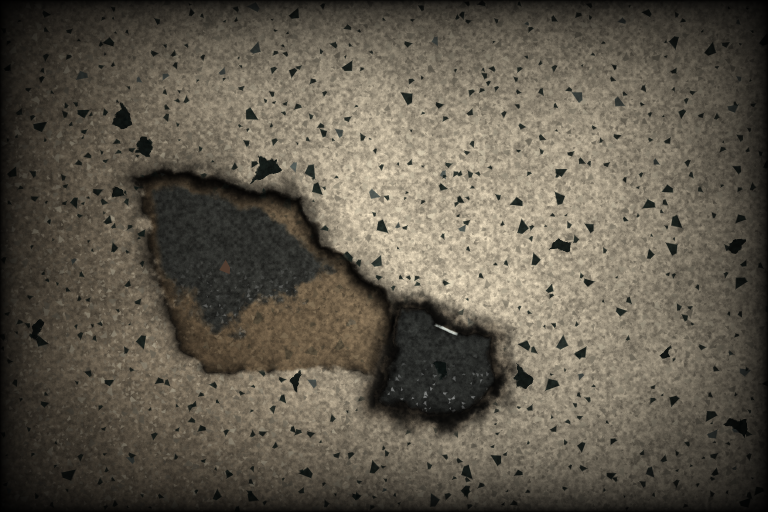
A Shadertoy shader for this texture:

```glsl
// Weathered concrete with scattered stone chips and two broken pits floored with tar.

// Outlines in units of canvas height.
const vec2[12] PIT = vec2[12](
    vec2(.273, .648), vec2(.371, .668), vec2(.488, .629), vec2(.586, .615),
    vec2(.635, .521), vec2(.752, .430), vec2(.771, .375), vec2(.732, .268),
    vec2(.586, .287), vec2(.410, .268), vec2(.361, .316), vec2(.303, .473));
const vec2[12] TAR = vec2[12](
    vec2(.293, .619), vec2(.342, .641), vec2(.400, .633), vec2(.469, .604),
    vec2(.537, .586), vec2(.596, .531), vec2(.641, .477), vec2(.586, .438),
    vec2(.488, .404), vec2(.420, .365), vec2(.371, .424), vec2(.312, .482));
const vec2[12] BASIN = vec2[12](
    vec2(.785, .391), vec2(.820, .387), vec2(.859, .371), vec2(.908, .352),
    vec2(.961, .346), vec2(.957, .307), vec2(.973, .273), vec2(.947, .223),
    vec2(.889, .191), vec2(.811, .195), vec2(.738, .219), vec2(.766, .297));
// Large chips: centre and radius.
const vec3[12] LARGE_CHIPS = vec3[12](
    vec3(.523, .678, .030), vec3(.234, .766, .022), vec3(.277, .715, .020),
    vec3(1.445, .164, .024), vec3(1.43, .518, .017), vec3(.074, .365, .014),
    vec3(1.02, .262, .020), vec3(.230, .625, .013), vec3(1.098, .525, .016),
    vec3(1.303, .309, .014), vec3(.576, .258, .018), vec3(.857, .277, .013));

float hash(vec2 p) {
    vec3 q = fract(p.xyx * .1031);
    q += dot(q, q.yzx + 33.33);
    return fract((q.x + q.y) * q.z);
}

float noise(vec2 p) {
    vec2 i = floor(p), f = fract(p);
    f *= f * (3. - 2. * f);
    return mix(mix(hash(i), hash(i + vec2(1, 0)), f.x),
               mix(hash(i + vec2(0, 1)), hash(i + 1.), f.x), f.y);
}

float fbm(vec2 p) {
    float sum = 0., amp = .5;
    for (int i = 0; i < 5; i++) {
        sum += amp * noise(p);
        p = mat2(1.6, 1.2, -1.2, 1.6) * p + 17.;
        amp *= .5;
    }
    return sum;
}

// Signed distance to a closed outline, negative inside.
float outline(vec2 p, vec2[12] v) {
    float d = dot(p - v[0], p - v[0]), side = 1.;
    for (int i = 0, j = 11; i < 12; j = i, i++) {
        vec2 e = v[j] - v[i], w = p - v[i];
        vec2 b = w - e * clamp(dot(w, e) / dot(e, e), 0., 1.);
        d = min(d, dot(b, b));
        bvec3 c = bvec3(p.y >= v[i].y, p.y < v[j].y, e.x * w.y > e.y * w.x);
        if (all(c) || all(not(c))) side = -side;
    }
    return side * sqrt(d);
}

// Skewed angular stone.
float chip(vec2 v, float angle, float radius) {
    float c = cos(angle), s = sin(angle);
    v = mat2(c, s, -s, c) * v;
    return max(abs(v.x) + .35 * v.y, abs(v.y) * 1.4 + .4 * v.x) - radius;
}

// Stones scattered over a grid: x is coverage, y a random tone.
vec2 scatter(vec2 p, float scale, float density, float radius) {
    vec2 q = p * scale, best = vec2(0);
    float soft = scale / iResolution.y;
    for (int k = 0; k < 9; k++) {
        vec2 cell = floor(q) + vec2(k % 3 - 1, k / 3 - 1);
        if (hash(cell + scale) > density) continue;
        vec2 centre = cell + .2 + .6 * vec2(hash(cell + 13.), hash(cell + 29.));
        float size = radius * mix(.3, 1., hash(cell + 57.));
        float m = smoothstep(soft, -soft, chip(q - centre, 6.283 * hash(cell + 41.), size));
        if (m > best.x) best = vec2(m, hash(cell + 71.));
    }
    return best;
}

void mainImage(out vec4 fragColor, in vec2 fragCoord) {
    vec2 uv = fragCoord / iResolution.xy, p = fragCoord / iResolution.y;
    float soft = 1. / iResolution.y;
    float blotch = fbm(p * 7.), rough = fbm(p * 32. + 5.), grain = fbm(p * 150.);

    // Concrete: stains, sand and pale pebbles
    vec3 col = vec3(.68, .635, .55) * (.45 + .35 * blotch + .75 * grain);
    col *= mix(vec3(.78, .75, .72), vec3(1.07), smoothstep(.2, .75, uv.x + .35 * uv.y));
    vec2 sand = scatter(p, 110., .6, .4), pebble = scatter(p, 48., .4, .32);
    col = mix(col, vec3(.78, .73, .63) * mix(.5, 1.15, sand.y), sand.x * .6);
    col = mix(col, vec3(.80, .76, .66) * mix(.5, 1.1, pebble.y), pebble.x * .7);

    // Broken pit and its crumbling lip
    vec2 w = p + .035 * (vec2(rough, fbm(p * 28. + 40.)) - .5);
    float pit = outline(w, PIT), basin = outline(w, BASIN);
    float inside = smoothstep(.006, -.006, pit);
    float shadow = inside * smoothstep(-.012, .025, outline(w + vec2(.012, .026), PIT));
    float upper = smoothstep(.25, .55, p.y);
    col *= mix(vec3(1), vec3(.62, .57, .51), inside);
    float lip = exp(-abs(pit) / mix(.012, .025, upper)) * smoothstep(.3, .65, rough + .12 * upper);
    col *= 1. - .75 * lip;
    col *= 1. - .85 * shadow;

    // Tar floor, thinning out into gravel along its lower side
    float tar = outline(w, TAR) + (rough - .5) * mix(.12, .02, smoothstep(.38, .53, p.y));
    float tarMask = smoothstep(mix(.03, .004, upper), -.012, tar);
    vec3 tarCol = vec3(.165, .17, .16) * (.45 + 1.1 * grain);
    tarCol += .22 * sand.x * sand.y * smoothstep(.52, .40, p.y);
    col = mix(col, tarCol * (1. - .6 * shadow), tarMask * .95);

    // Small basin with layered dark walls
    float wall = smoothstep(.055, .005, basin + .03 * (rough - .5));
    vec3 wallCol = vec3(.30, .26, .21) * smoothstep(.35, .75, rough + .1 * cos(basin * 250.));
    col = mix(col, wallCol * (.4 + grain), wall * .9);
    vec3 floorCol = vec3(.17, .175, .165) * (.45 + 1.1 * grain);
    floorCol += .35 * sand.x * step(.65, sand.y) * smoothstep(.33, .22, p.y);
    col = mix(col, floorCol, smoothstep(.004, -.008, basin));
    col *= 1. - .7 * exp(-abs(basin) / .008);

    // Dark green chips, small and large
    vec2 dark = scatter(p, 17., .42, .19), speck = scatter(p + 3., 42., .22, .25);
    float open = 1. - max(max(tarMask, wall), inside * .7);
    vec3 chipCol = vec3(.06, .095, .085) * (.5 + grain);
    col = mix(col, chipCol + .25 * smoothstep(.65, 1., dark.y), dark.x * open * .9);
    col = mix(col, chipCol, speck.x * open * .85);
    for (int i = 0; i < 12; i++) {
        vec3 c = LARGE_CHIPS[i];
        float d = chip(w - c.xy, float(i) * 2.4, c.z * .85);
        col = mix(col, chipCol * .7, smoothstep(soft, -soft, d) * .93);
    }

    // Dry leaf and wet glint
    float leaf = chip((p - vec2(.442, .477)) * vec2(1.8, 1), .5, .014);
    col = mix(col, vec3(.32, .24, .19), smoothstep(soft, -soft, leaf));
    float glint = abs(p.y - .362 + .45 * (p.x - .86) + .006 * (rough - .5));
    glint = smoothstep(.005, .001, glint) * smoothstep(.045, .02, abs(p.x - .865));
    col += vec3(.65, .68, .66) * glint * smoothstep(.35, .55, rough);

    // Darkened borders
    vec2 border = uv * (1. - uv);
    col *= 1.08 * pow(16. * border.x * border.y, .5);
    fragColor = vec4(clamp(col, 0., 1.), 1);
}
```
